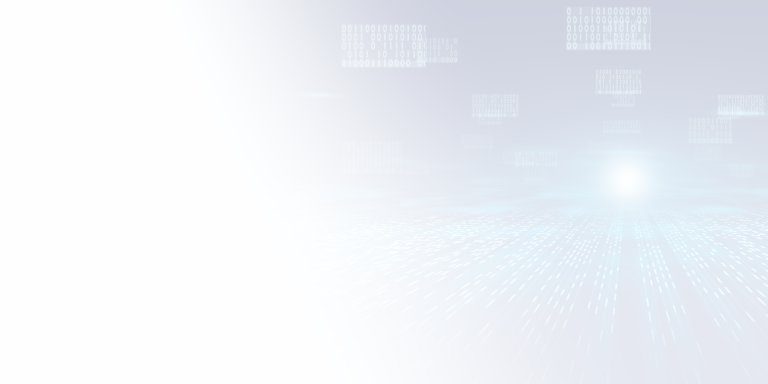
Reproduce this background procedurally as a Shadertoy shader.

```glsl
// Pale data landscape: a glowing horizon, perspective light trails and floating code panels fading to white.
#define GLOW_POS vec2(1.633, 0.53)
#define HORIZON 0.535
#define LANES 16.0
#define DASH_RATE 3.0
#define SMALL_PANELS 9
#define WISPS 8
#define SKY_COLOR vec3(0.81, 0.825, 0.878)
#define FLOOR_COLOR vec3(0.898, 0.908, 0.942)
#define LIGHT_COLOR vec3(0.875, 0.955, 0.99)
#define SPARK_COLOR vec3(0.95, 0.995, 1.0)

float hash(vec2 p) {
    return fract(sin(dot(p, vec2(127.1, 311.7))) * 43758.5);
}

float noise(vec2 p) {
    vec2 i = floor(p), f = fract(p);
    f = f * f * (3.0 - 2.0 * f);
    return mix(mix(hash(i), hash(i + vec2(1, 0)), f.x),
               mix(hash(i + vec2(0, 1)), hash(i + vec2(1, 1)), f.x), f.y);
}

// Rows of ring and bar glyphs on a translucent rectangle
float panel(vec2 p, vec2 center, vec2 halfSize, float rows) {
    float pixel = 1.0 / iResolution.y;
    vec2 edge = halfSize - abs(p - center);
    float inside = smoothstep(-pixel, pixel, min(edge.x, edge.y));
    float rowHeight = 2.0 * halfSize.y / rows;
    vec2 grid = (p - center + halfSize) / (rowHeight * vec2(0.68, 1.0));
    vec2 id = floor(grid), c = (fract(grid) - 0.5) * vec2(1.0, 0.75);
    float kind = hash(id + center * 37.0);
    float shape = kind < 0.5 ? abs(length(c) - 0.25) - 0.1
                             : max(abs(c.x) - 0.14, abs(c.y) - 0.3);
    float soft = 0.6 * pixel / rowHeight + 0.03;
    float glyph = (1.0 - smoothstep(-soft, soft, shape)) * step(kind, 0.88);
    float footer = 1.0 - smoothstep(0.6, 0.9, grid.y);
    return inside * (0.16 + 0.7 * glyph + 0.3 * footer);
}

// A panel with a smaller companion beside it
float panelPair(vec2 p, vec2 center, vec2 halfSize, vec2 offset) {
    return panel(p, center, halfSize, 5.0)
         + 0.6 * panel(p, center + offset, halfSize * 0.5 + vec2(0.0, 0.004), 4.0);
}

// Main panels and a stratified scatter of small ones
float codePanels(vec2 p) {
    float light = panelPair(p, vec2(0.998, 0.881), vec2(0.11, 0.056), vec2(0.14, -0.012));
    light += panelPair(p, vec2(1.584, 0.926), vec2(0.11, 0.056), vec2(0.045, -0.01));
    light += 0.85 * panelPair(p, vec2(1.61, 0.787), vec2(0.06, 0.032), vec2(0.013, -0.045));
    light += 0.7 * panelPair(p, vec2(1.29, 0.725), vec2(0.061, 0.03), vec2(-0.015, -0.03));
    light += 0.85 * panelPair(p, vec2(1.93, 0.727), vec2(0.061, 0.026), vec2(-0.03, -0.02));
    light += 0.5 * panel(p, vec2(0.97, 0.591), vec2(0.078, 0.042), 5.0);
    light += 0.55 * panel(p, vec2(1.85, 0.66), vec2(0.058, 0.034), 4.0);
    light += 0.55 * panel(p, vec2(1.396, 0.586), vec2(0.055, 0.019), 3.0);
    light += 0.45 * panel(p, vec2(1.62, 0.67), vec2(0.05, 0.017), 3.0);
    for (int i = 0; i < SMALL_PANELS; i++) {
        float k = float(i), seed = hash(vec2(k, 4.0));
        vec2 center = vec2(1.05 + 0.95 * (k + seed) / float(SMALL_PANELS),
                           0.53 + 0.11 * fract(k * 0.618 + 0.3));
        light += 0.3 * panel(p, center, vec2(0.025 + 0.02 * seed, 0.018), 3.0);
    }
    return min(light, 1.0);
}

float streak(vec2 p, vec2 center, vec2 size) {
    vec2 d = (p - center) / size;
    d.y += 0.3 * d.x;
    return exp(-dot(d, d));
}

// Thin streaks above the horizon
float wisps(vec2 p) {
    float light = 0.6 * streak(p, vec2(1.64, 0.602), vec2(0.075, 0.007));
    light += 0.7 * streak(p, vec2(0.83, 0.753), vec2(0.05, 0.006));
    light += 0.7 * streak(p, vec2(1.93, 0.705), vec2(0.06, 0.008));
    for (int i = 0; i < WISPS; i++) {
        float k = float(i);
        vec2 center = vec2(0.95 + 1.05 * (k + 0.5) / float(WISPS),
                           0.53 + 0.08 * hash(vec2(k, 21.0)));
        light += 0.25 * streak(p, center, vec2(0.07, 0.009));
    }
    return light;
}

// Soft clouds and rays in x, dashed trails in y, converging on the glow
vec2 floorLight(vec2 p) {
    float drop = HORIZON - p.y, x = p.x - GLOW_POS.x;
    float d = max(drop, 0.008), u = x / (d + 0.02);

    vec2 drift = vec2(1.7 * x / (d + 0.12), 5.0 * log(d + 0.03));
    float cloud = smoothstep(0.2, 0.85, 0.7 * noise(drift) + 0.3 * noise(drift * 2.7));
    cloud *= smoothstep(-0.01, 0.05, drop) * (1.0 - smoothstep(0.08, 0.4, drop));
    float rays = noise(vec2(u * 6.0, 3.0)) * noise(vec2(u * 17.0, 8.0));
    rays *= smoothstep(0.02, 0.14, drop) * (1.0 - 0.7 * smoothstep(0.25, 0.55, drop));

    float lane = floor(u * LANES), seed = hash(vec2(lane, 2.0));
    float across = abs(fract(u * LANES) - 0.5) * d / (LANES * sqrt(1.0 + u * u));
    float width = 0.0018 + 0.7 / iResolution.y;
    float along = DASH_RATE / d + seed * 17.0;
    float dash = smoothstep(0.24, 0.4, abs(fract(along) - 0.5) + 0.12 * seed);
    dash *= step(0.4, hash(vec2(lane, floor(along + 0.5))));
    float trail = (1.0 - smoothstep(0.2 * width, width, across)) * (0.15 + 0.85 * dash);
    trail *= smoothstep(0.06, 0.15, drop) * (1.0 - 0.8 * smoothstep(0.28, 0.48, drop));
    return vec2(0.75 * cloud + 0.6 * rays, 0.95 * trail * step(0.25, seed));
}

void mainImage(out vec4 fragColor, in vec2 fragCoord) {
    vec2 p = fragCoord / iResolution.y;
    p.x *= 2.0 * iResolution.y / iResolution.x;

    // Hazy backdrop, sky to floor
    vec3 color = mix(FLOOR_COLOR, SKY_COLOR, smoothstep(0.2, 1.05, p.y));
    vec2 ground = floorLight(p);
    color = mix(color, LIGHT_COLOR, clamp(wisps(p) + ground.x, 0.0, 1.0));
    color = mix(color, SPARK_COLOR, clamp(0.62 * codePanels(p) + ground.y, 0.0, 1.0));

    // Horizon glow with a white core
    vec2 g = p - GLOW_POS;
    float halo = 0.8 * exp(-length(g * vec2(0.75, 1.1)) * 8.0);
    halo += 0.2 * exp(-dot(g * vec2(2.0, 9.0), g * vec2(2.0, 9.0)));
    color = mix(color, LIGHT_COLOR, min(halo, 1.0));
    color = mix(color, vec3(1.0), 0.95 * exp(-dot(g, g) * 260.0));

    // Slanted fade to white on the left
    float fade = smoothstep(mix(0.8, 0.38, p.y), mix(1.75, 1.2, p.y), p.x);
    fragColor = vec4(mix(vec3(0.996, 0.998, 1.0), color, fade), 1.0);
}
```
